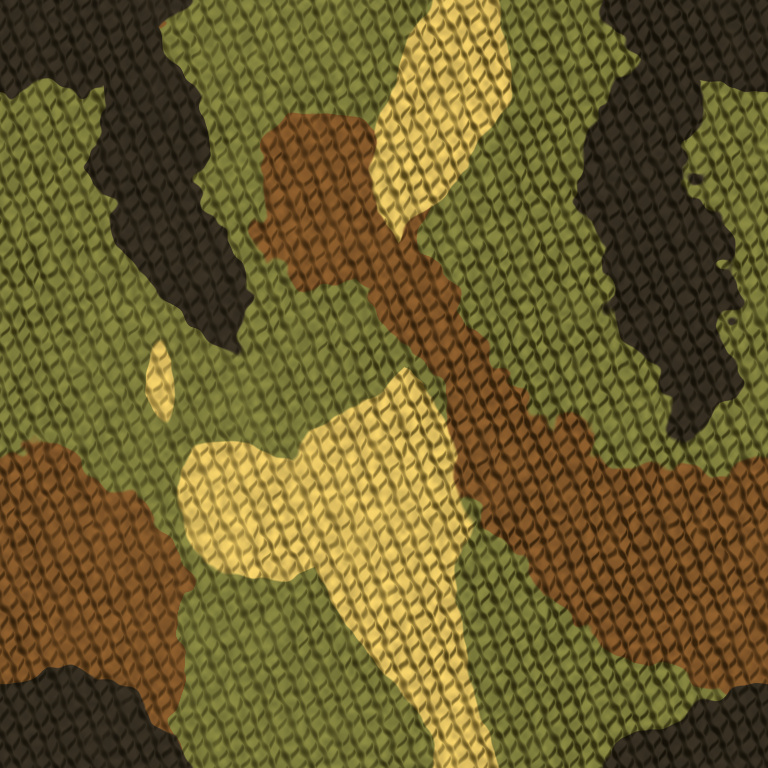
Write a WebGL 1 fragment shader that draws this texture.

```glsl
precision highp float;
// Woodland camouflage in green, brown, black and sand on a slanted knit weave, tiling.

uniform vec2 u_resolution;

const float TAU = 6.2831853;

// Cloth colours
const vec3 GREEN = vec3(0.505, 0.505, 0.243);
const vec3 BROWN = vec3(0.525, 0.348, 0.165);
const vec3 BLACK = vec3(0.215, 0.185, 0.135);
const vec3 SAND = vec3(0.900, 0.772, 0.390);
const vec3 GROOVE_TINT = vec3(0.38, 0.36, 0.23);

// Patch outlines
const float EDGE = 0.0016;
const float WARP = 0.092;
const float RAGGED = 0.64;
const float SMOOTH = 0.50;

// Weave: whole numbers of ridges and rows per tile
const vec2 RIDGES = vec2(42.0, 18.0);
const vec2 ROWS = vec2(-12.0, 50.0);
const float WOBBLE = 0.30;

float hash(vec2 cell, float seed) {
  vec3 q = fract(vec3(cell.xyx + seed * 7.31) * vec3(0.1031, 0.1030, 0.0973));
  q += dot(q, q.yzx + 33.33);
  return fract((q.x + q.y) * q.z);
}

// Value noise that wraps after a whole number of cells
float noise(vec2 p, float period, float seed) {
  vec2 x = p * period;
  vec2 i = floor(x);
  vec2 f = x - i;
  f = f * f * (3.0 - 2.0 * f);
  vec2 lo = mod(i, period);
  vec2 hi = mod(i + 1.0, period);
  float bottom = mix(hash(lo, seed), hash(vec2(hi.x, lo.y), seed), f.x);
  float top = mix(hash(vec2(lo.x, hi.y), seed), hash(hi, seed), f.x);
  return mix(bottom, top, f.y);
}

vec2 warp(vec2 p, float seed, float roughness) {
  vec2 offset = vec2(0.0);
  float amp = WARP;
  float period = 4.0;
  for (int i = 0; i < 5; i++) {
    offset += amp * (vec2(noise(p, period, seed), noise(p, period, seed + 5.0)) - 0.5);
    amp *= roughness;
    period *= 2.0;
  }
  return p + offset;
}

// Shortest signed offset on the repeating tile
vec2 wrapped(vec2 d) { return d - floor(d + 0.5); }

// Positive inside the ellipse
float ellipse(vec2 d, vec2 radii) {
  return (1.0 - length(d / radii)) * min(radii.x, radii.y);
}

float cover(float field) { return smoothstep(-EDGE, EDGE, field); }

// Descending band with one break and a knot at its upper end
float brownField(vec2 p) {
  float centre = 1.20 - p.x + 0.12 * sin(TAU * (p.x - 0.97));
  float gap = pow(0.5 + 0.5 * cos(TAU * (p.x - 0.34)), 16.0);
  float halfHeight = 0.145 + 0.055 * cos(TAU * (p.x - 0.18)) - 0.28 * gap;
  float band = 0.65 * (halfHeight - abs(wrapped(vec2(p.y - centre)).x));
  return max(band, ellipse(wrapped(p - vec2(0.45, 0.73)), vec2(0.13, 0.14)));
}

// Body at the tile corner with two hanging limbs
float blackField(vec2 p) {
  float field = ellipse(wrapped(p - vec2(0.0, 0.98)), vec2(0.19, 0.14));
  for (int i = 0; i < 2; i++) {
    float side = float(i) * 2.0 - 1.0;
    vec2 d = wrapped(p - vec2(0.03 + 0.17 * side, 0.72 + 0.03 * side));
    d.x += 0.18 * (1.0 + side) * d.y;
    field = max(field, ellipse(d, vec2(0.072, 0.225)));
  }
  return field;
}

// Upright band with rounded ends, a side lobe and a small islet
float sandField(vec2 p) {
  float centre = 0.54 + 0.06 * cos(TAU * p.y);
  float swell = 0.066 + 0.05 * cos(2.0 * TAU * (p.y - 0.33)) + 0.035 * cos(TAU * (p.y - 0.2));
  float halfWidth = sqrt(0.11 * max(swell, 0.0)) + min(swell, 0.0) - 0.015;
  float band = 0.8 * (halfWidth - abs(wrapped(vec2(p.x - centre)).x));
  float lobe = ellipse(wrapped(p - vec2(0.37, 0.31)), vec2(0.12, 0.09));
  float islet = ellipse(wrapped(p - vec2(0.235, 0.465)), vec2(0.030, 0.057));
  return max(max(band, lobe), islet);
}

// Depth of the broken grooves between ridges and the hooked stitch creases
float grooves(vec2 p) {
  vec2 weave = vec2(dot(p, RIDGES), dot(p, ROWS));
  weave += WOBBLE * (vec2(noise(p, 52.0, 61.0), noise(p, 52.0, 67.0)) - 0.5);
  vec2 c = fract(weave) - 0.5;
  float beat = 0.5 + 0.5 * sin(TAU * weave.y);
  float ridge = smoothstep(0.31 - 0.13 * beat, 0.47, abs(c.x)) * (0.55 + 0.45 * beat);
  float slant = abs(fract(c.y - 0.7 * c.x - 1.6 * c.x * c.x * c.x + 0.65) - 0.5);
  float ends = smoothstep(-0.40, -0.16, c.x) * (1.0 - smoothstep(0.26, 0.48, c.x));
  float crease = (1.0 - smoothstep(0.03, 0.24, slant)) * ends;
  float strength = 0.75 + 0.5 * noise(p, 44.0, 71.0);
  return max(ridge, 0.74 * crease) * strength;
}

void main() {
  vec2 p = gl_FragCoord.xy / u_resolution;

  // Dyed patches, lowest layer first
  vec3 cloth = GREEN;
  cloth = mix(cloth, BROWN, cover(brownField(warp(p, 3.0, RAGGED))));
  cloth = mix(cloth, BLACK, cover(blackField(warp(p, 17.0, RAGGED))));
  cloth = mix(cloth, SAND, cover(sandField(warp(p, 29.0, SMOOTH))));

  // Weave relief, deeper towards one side, with slight thread variation
  float depth = 0.88 + 0.17 * cos(TAU * (p.x - 0.78)) + 0.2 * (noise(p, 6.0, 41.0) - 0.5);
  float thread = 1.0 + 0.20 * (noise(p, 120.0, 53.0) - 0.5);
  vec3 shade = mix(vec3(1.0), GROOVE_TINT, clamp(grooves(p) * depth, 0.0, 1.0));
  gl_FragColor = vec4(cloth * shade * thread, 1.0);
}
```
